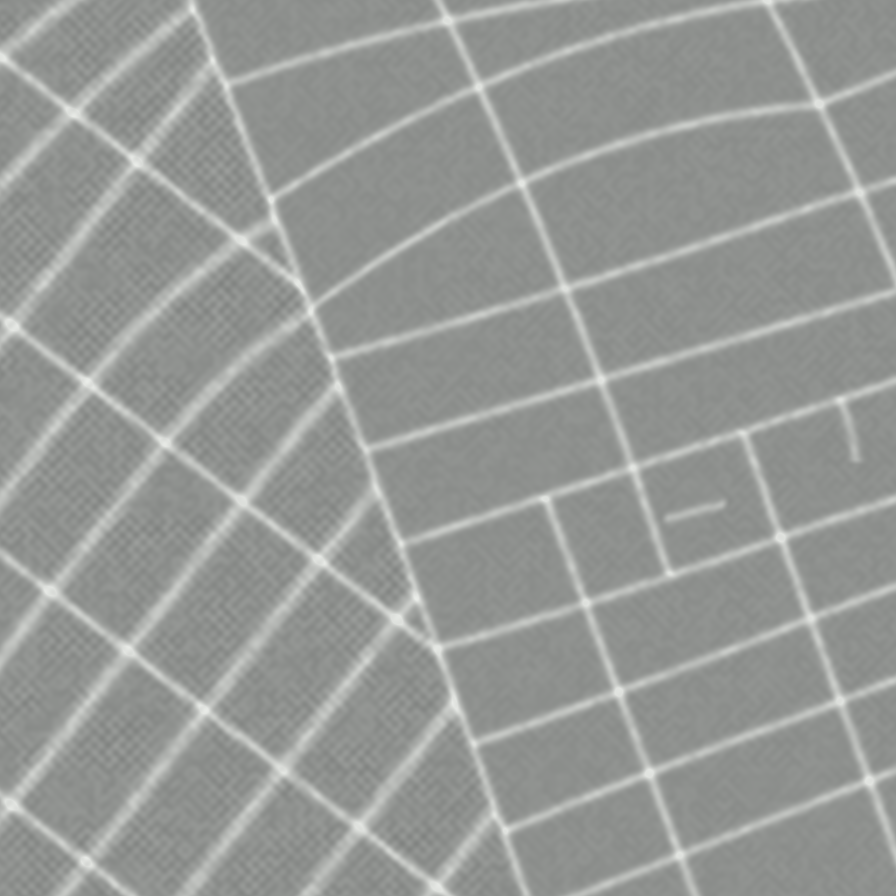
A WebGL 2 fragment shader for this pattern:

```glsl
#version 300 es
precision highp float;
// Pale street map: a slanted block grid meeting a second, gently bowed grid along a diagonal road.

uniform vec2 u_resolution;
out vec4 outColor;

// Map units: the canvas spans MAP_SPAN units, with y pointing down the map.
const float MAP_SPAN = 768.0;
const float ROAD_WIDTH = 4.5;
const float ROAD_GAIN = 0.215;
const float INK_LIMIT = 1.5;
const float GRAIN_CELL = 6.0;
const vec3 GROUND = vec3(0.555, 0.565, 0.555);
const vec3 ROAD_TINT = vec3(1.0, 1.0, 0.985);

// West grid: avenues fall to the right, streets cross them.
const float AVENUE_SLOPE = 0.765;
const float AVENUES[4] = float[](48.0, 271.0, 474.0, 682.0);
const float AVENUE_GAP = 211.0;
const float STREET_START = 10.0;
const float STREET_GAP = 66.0;
const float STREET_SHIFT = 102.0;
const float STREET_BEND[10] = float[](13.0, 9.5, 0.0, 21.0, 25.0, 5.0, 2.0, 0.0, 0.0, 0.0);

// East grid: height at the main road, height at ROW_END, upward bow.
const float ROW_END = 700.0;
const vec3 ROWS[10] = vec3[](
  vec3(73.0, -23.0, 20.0), vec3(172.0, -5.0, 32.0),
  vec3(264.0, 90.0, 36.0), vec3(307.0, 176.0, -4.0),
  vec3(386.0, 270.0, 0.0), vec3(467.0, 349.0, 0.0),
  vec3(556.0, 450.0, -3.0), vec3(638.0, 528.0, -2.0),
  vec3(713.0, 609.0, 2.0), vec3(783.0, 687.0, 0.0));

float hash(vec2 cell) {
  uvec2 q = uvec2(ivec2(cell)) * uvec2(1597334673u, 3812015801u);
  uint n = (q.x ^ q.y) * 1597334673u;
  n = (n ^ (n >> 15)) * 2246822519u;
  return float((n ^ (n >> 13)) >> 8) / 16777216.0;
}

float noise(vec2 p) {
  vec2 cell = floor(p);
  vec2 f = fract(p);
  f = f * f * (3.0 - 2.0 * f);
  return mix(mix(hash(cell), hash(cell + vec2(1, 0)), f.x),
             mix(hash(cell + vec2(0, 1)), hash(cell + vec2(1, 1)), f.x), f.y);
}

float stroke(float d) {
  return exp(-d * d / (ROAD_WIDTH * ROAD_WIDTH));
}

float mainRoadX(float y) {
  return 164.0 + 0.374 * y + 4.0 * sin(3.14159 * y / MAP_SPAN);
}

float westGrid(vec2 p) {
  float level = p.y - AVENUE_SLOPE * p.x;
  float row = (level - AVENUES[1]) / AVENUE_GAP;
  float north = min(row, 0.0);
  float ink = 0.0;
  for (int i = 0; i < 4; i++) {
    ink += stroke((level - AVENUES[i]) / length(vec2(1.0, AVENUE_SLOPE)));
  }
  for (int i = 0; i < 10; i++) {
    float x = STREET_START + STREET_GAP * float(i - 2) - STREET_SHIFT * row
            + STREET_BEND[i] * north * north;
    ink += 0.9 * stroke((p.x - x) * 1.26 * 0.63);
  }
  return ink;
}

float eastRows(vec2 p) {
  float ink = 0.0;
  for (int i = 0; i < 10; i++) {
    vec3 row = ROWS[i];
    float start = mainRoadX(row.x);
    float t = (p.x - start) / (ROW_END - start);
    float y = mix(row.x, row.y, t) - row.z * max(4.0 * t * (1.0 - t), 0.0);
    ink += 0.9 * stroke((p.y - y) * 0.93);
  }
  return ink;
}

// Road between two ends, bowed sideways to the right.
float sideRoad(vec2 p, vec2 top, vec2 bottom, float bow) {
  float t = (p.y - top.y) / (bottom.y - top.y);
  float x = mix(top.x, bottom.x, t) + bow * 4.0 * t * (1.0 - t);
  float ends = smoothstep(-4.0, 2.0, p.y - top.y) * smoothstep(-4.0, 2.0, bottom.y - p.y);
  return 0.92 * ends * stroke((p.x - x) * 0.92);
}

float eastGrid(vec2 p) {
  float ink = eastRows(p);
  ink += sideRoad(p, vec2(372.0, -8.0), vec2(573.0, 492.0), 10.0);
  ink += sideRoad(p, vec2(468.0, 427.0), vec2(599.0, 776.0), 0.0);
  ink += sideRoad(p, vec2(637.0, 370.0), vec2(785.0, 776.0), -1.0);
  ink += sideRoad(p, vec2(653.0, -8.0), vec2(771.0, 245.0), 4.0);
  ink += 0.8 * sideRoad(p, vec2(720.0, 341.0), vec2(734.0, 395.0), 2.0);
  // Short blind lane inside one block.
  float lane = smoothstep(566.0, 574.0, p.x) * smoothstep(626.0, 618.0, p.x);
  return ink + 0.75 * lane * stroke(p.y - 445.0 + 0.25 * (p.x - 570.0));
}

void main() {
  vec2 p = gl_FragCoord.xy / u_resolution * MAP_SPAN;
  p.y = MAP_SPAN - p.y;

  // Each grid stays on its own side of the main road.
  float side = (p.x - mainRoadX(p.y)) * 0.936;
  float east = smoothstep(-3.0, 3.0, side);
  float ink = mix(westGrid(p), eastGrid(p), east) + 0.9 * stroke(side);

  // Uneven brightness along the roads and fine grain in the blocks.
  ink = min(ink * mix(0.8, 1.2, noise(p / 9.0)), INK_LIMIT);
  vec2 q = p / GRAIN_CELL;
  float weave = sin(3.14159 * q.x) * sin(3.14159 * q.y) * noise(q * 0.25);
  float grain = (noise(q) - 0.5) * mix(0.05, 0.03, east) + weave * mix(0.04, 0.012, east);
  outColor = vec4(GROUND + ROAD_TINT * (ROAD_GAIN * ink + grain), 1.0);
}
```
